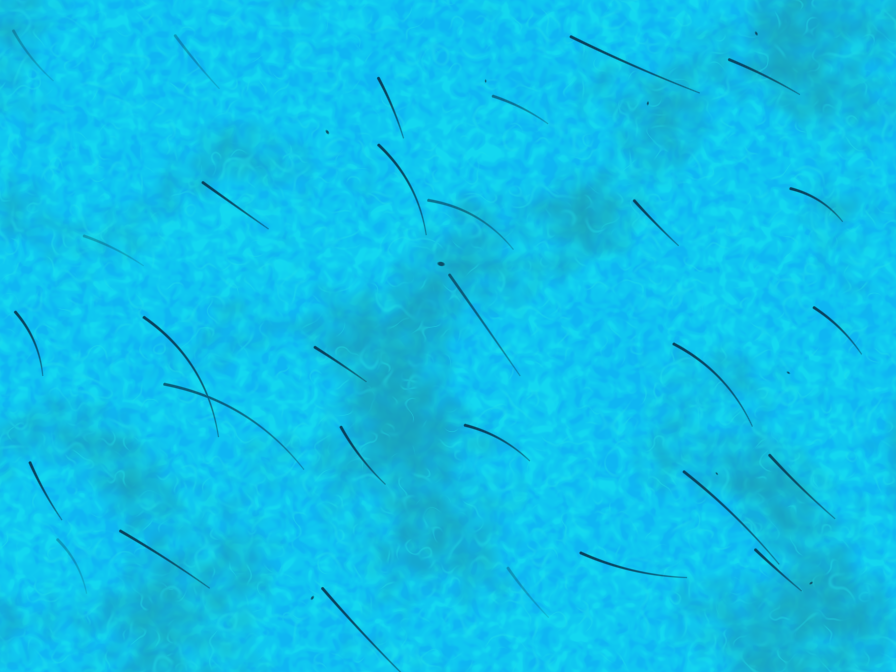
Write a WebGL 1 fragment shader that draws this texture.

```glsl
precision highp float;
uniform vec2 u_resolution;

const vec3 DEEP_BLUE = vec3(0.055, 0.715, 0.950);
const vec3 CYAN = vec3(0.060, 0.780, 0.942);
const vec3 PALE_CYAN = vec3(0.075, 0.845, 0.940);
const vec3 FIBRE_TINT = vec3(0.130, 0.870, 0.910);
const vec3 STAIN_TEAL = vec3(0.105, 0.600, 0.680);
const vec3 HAIR_DARK = vec3(0.030, 0.190, 0.290);

const float HAIR_COLUMNS = 6.0;
const float HAIR_ROWS = 5.0;
const int HAIR_COUNT = 30;
const int SPECK_COUNT = 9;

float hash(vec2 p) {
  vec3 q = fract(vec3(p.xyx) * 0.1031);
  q += dot(q, q.yzx + 33.33);
  return fract((q.x + q.y) * q.z);
}

vec4 hash4(float seed) {
  return vec4(hash(vec2(seed, 1.7)), hash(vec2(seed, 12.3)),
              hash(vec2(seed, 25.1)), hash(vec2(seed, 38.9)));
}

vec2 gradient(vec2 cell) {
  float angle = 6.2832 * hash(cell);
  return vec2(cos(angle), sin(angle));
}

float gradientNoise(vec2 p) {
  vec2 i = floor(p), f = fract(p);
  vec2 u = f * f * f * (f * (f * 6.0 - 15.0) + 10.0);
  vec2 e = vec2(1.0, 0.0);
  float bottom = mix(dot(gradient(i), f), dot(gradient(i + e), f - e), u.x);
  float top = mix(dot(gradient(i + e.yx), f - e.yx),
                  dot(gradient(i + e.xx), f - e.xx), u.x);
  return mix(bottom, top, u.y);
}

vec2 rotate(vec2 p, float angle) {
  float c = cos(angle), s = sin(angle);
  return vec2(c * p.x + s * p.y, c * p.y - s * p.x);
}

// Fine cyan mottling
vec3 mottle(vec2 p) {
  vec2 warp = vec2(gradientNoise(p * 30.0), gradientNoise(p * 30.0 + 57.0));
  vec2 q = p + 0.012 * warp;
  float tone = gradientNoise(q * 46.0) + 0.6 * gradientNoise(q * 95.0 + 13.0)
             + 0.35 * gradientNoise(p * 7.0 + 31.0);
  vec3 color = mix(DEEP_BLUE, CYAN, smoothstep(-0.5, 0.05, tone));
  return mix(color, PALE_CYAN, smoothstep(0.05, 0.55, tone));
}

// Broad cloudy patches with a broken edge
float stain(vec2 p) {
  float cloud = gradientNoise(p * 3.3 + 4.6) + 0.5 * gradientNoise(p * 7.5 + 19.0)
              + 0.25 * gradientNoise(p * 34.0 + 41.0);
  return smoothstep(-0.08, 0.65, cloud);
}

// Short pale threads along the zero lines of noise
float threads(vec2 p, float scale, float seed) {
  float line = 1.0 - smoothstep(0.0, 0.1, abs(gradientNoise(p * scale + seed)));
  return line * smoothstep(0.0, 0.4, gradientNoise(p * scale * 0.8 + seed + 70.0));
}

// Bowed stroke, dark at its root and thin at its tip
float hair(vec2 p, float len, float bow, float halfWidth, float blur) {
  float t = clamp(p.x / len, 0.0, 1.0);
  float curve = 4.0 * bow * len * t * (1.0 - t);
  float slope = 4.0 * bow * (1.0 - 2.0 * t);
  float d = length(vec2(p.x - t * len, (p.y - curve) / sqrt(1.0 + slope * slope)));
  float w = halfWidth * mix(1.0, 0.4, t);
  return (1.0 - smoothstep(w - blur, w + blur, d)) * mix(1.0, 0.5, t * t);
}

float hairLayer(vec2 p, float aspect, float blur) {
  float cover = 0.0;
  for (int i = 0; i < HAIR_COUNT; i++) {
    float n = float(i);
    vec4 place = hash4(n + 3.0);
    vec4 look = hash4(n + 83.0);
    vec2 cell = vec2(mod(n, HAIR_COLUMNS), floor(n / HAIR_COLUMNS));
    vec2 middle = (cell + 0.1 + 0.8 * place.xy)
                * vec2(aspect / HAIR_COLUMNS, 1.0 / HAIR_ROWS);
    float len = mix(0.09, 0.25, place.w * place.w);
    float angle = -mix(0.4, 1.2, place.z) + 0.4 * step(0.9, look.z);
    float bow = mix(-0.06, 0.11, look.x);
    float strength = mix(0.35, 1.0, smoothstep(0.05, 0.5, look.y));
    vec2 local = rotate(p - middle, angle) + vec2(0.5 * len, 0.0);
    cover = max(cover, strength * hair(local, len, bow, 0.0021, blur));
  }
  return cover;
}

float speckLayer(vec2 p, float aspect, float blur) {
  float cover = 0.0;
  for (int i = 0; i < SPECK_COUNT; i++) {
    vec4 r = hash4(float(i) + 211.0);
    float d = length(rotate(p - r.xy * vec2(aspect, 1.0), 6.2832 * r.z) * vec2(1.0, 0.6));
    float radius = mix(0.001, 0.0032, r.w * r.w);
    cover = max(cover, 1.0 - smoothstep(radius - blur, radius + blur, d));
  }
  return cover;
}

void main() {
  vec2 p = gl_FragCoord.xy / u_resolution.y;
  float aspect = u_resolution.x / u_resolution.y;
  float blur = max(0.7 / u_resolution.y, 0.0013);

  vec3 color = mottle(p);
  color = mix(color, STAIN_TEAL, 0.72 * stain(p));
  float pale = max(threads(p, 24.0, 8.0), threads(p, 38.0, 27.0));
  color = mix(color, FIBRE_TINT, 0.38 * pale);
  color = mix(color, HAIR_DARK, 0.9 * hairLayer(p, aspect, blur));
  color = mix(color, HAIR_DARK, 0.8 * speckLayer(p, aspect, blur));
  gl_FragColor = vec4(color, 1.0);
}
```
